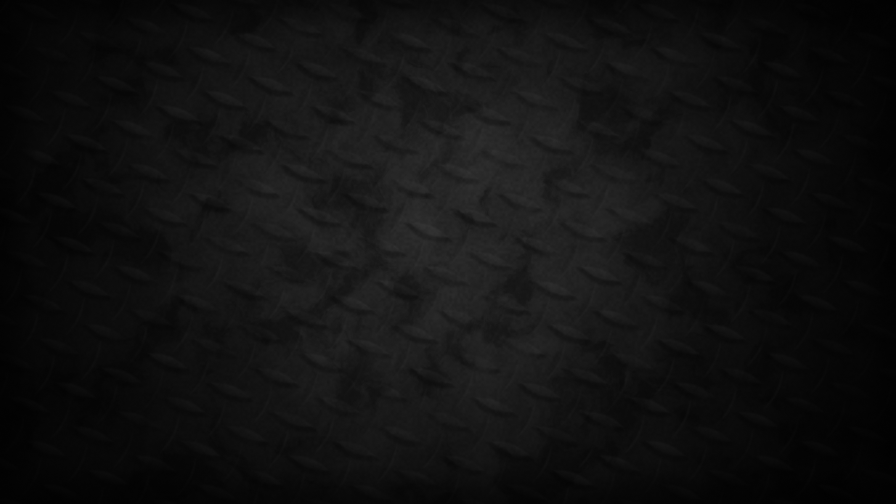
Give the GLSL for this texture, as a Shadertoy shader.

```glsl
// Dark diamond-plate metal: two crossed families of raised lozenges repeat on
// a slanted lattice, over fractal-noise grime, lit by one soft central glow.
// Coordinates are in canvas heights, with the origin at the canvas centre.

float hash(vec2 p) {
    vec3 q = fract(vec3(p.xyx) * 0.1031);
    q += dot(q, q.yzx + 33.33);
    return fract((q.x + q.y) * q.z);
}

float noise(vec2 p) {
    vec2 i = floor(p), f = fract(p);
    f = f * f * (3.0 - 2.0 * f);
    return mix(mix(hash(i), hash(i + vec2(1, 0)), f.x),
               mix(hash(i + vec2(0, 1)), hash(i + vec2(1, 1)), f.x), f.y);
}

float fbm(vec2 p) {
    float sum = 0.0, amp = 0.5;
    for (int i = 0; i < 6; i++) {
        sum += amp * noise(p);
        p = mat2(1.6, 1.2, -1.2, 1.6) * p + 17.3;
        amp *= 0.55;
    }
    return sum / 1.08;
}

// Offset from the nearest lattice point
vec2 latticeOffset(vec2 p) {
    mat2 lattice = mat2(0.0324, -0.0868, 0.0917, 0.0289);
    return lattice * (fract(inverse(lattice) * p + 0.5) - 0.5);
}

// Coordinates along and across a bar tilted by the angle
vec2 barAxes(vec2 p, float angle) {
    vec2 dir = vec2(cos(angle), sin(angle));
    return vec2(dot(p, dir), dot(p, vec2(-dir.y, dir.x)));
}

// Signed distance to a pointed lens, approximate
float lens(vec2 p, vec2 halfSize) {
    float t = p.x / halfSize.x;
    return abs(p.y) - halfSize.y * (1.0 - t * t);
}

void mainImage(out vec4 fragColor, in vec2 fragCoord) {
    vec2 p = (fragCoord - 0.5 * iResolution.xy) / iResolution.y;
    float soft = 0.0015 + 1.0 / iResolution.y;

    // Central glow, falling off towards the borders
    vec2 g = (p - vec2(-0.025, 0.085)) / vec2(0.61, 0.56);
    float glow = exp(-dot(g, g));
    float light = 0.006 + 0.145 * glow;

    // Grime: broad clouds, ragged dark patches and fine grain
    vec2 warp = vec2(fbm(p * 7.0 + 3.1), fbm(p * 7.0 + 41.7)) - 0.5;
    float clouds = fbm(p * 5.0 + warp * 0.8 + 9.0);
    float patches = fbm(p * 13.0 + warp * 2.0 + 25.0);
    float grain = noise(p * 190.0) - 0.5;
    light *= 1.0 + 0.5 * (clouds - 0.5) + 0.16 * grain;
    light *= 1.0 - 0.32 * smoothstep(0.5, 0.72, patches);
    light *= 1.0 + 0.12 * smoothstep(0.5, 0.3, patches);

    // Shallow bars catch the light on their upper face
    vec2 q = p - vec2(-0.037, 0.044);
    vec2 flatBar = barAxes(latticeOffset(q), -0.36);
    float d = lens(flatBar, vec2(0.041, 0.0095));
    float face = smoothstep(soft, -soft, d);
    float sheen = smoothstep(-0.010, 0.008, flatBar.y);
    float shadow = smoothstep(0.010, 0.0, lens(flatBar + vec2(0.0, 0.006),
                                               vec2(0.041, 0.0095)));
    float relief = face * mix(0.004, 0.026, sheen) - 0.25 * light * shadow * (1.0 - face);

    // Steep bars are dark with one lit rim
    vec2 steepBar = barAxes(latticeOffset(q - vec2(0.062, -0.029)), 1.10);
    d = lens(steepBar, vec2(0.041, 0.0085));
    float body = smoothstep(soft, -soft, d);
    float rim = smoothstep(0.0015 + soft, 0.0, abs(d + 0.001));
    float side = smoothstep(0.004, -0.004, steepBar.y);
    relief += rim * mix(0.003, 0.018, side) - body * light * 0.10;

    // Wear makes the relief uneven, and it fades in the far corners
    float wear = smoothstep(0.25, 0.65, fbm(p * 19.0 + 70.0));
    light += relief * (0.45 + 0.6 * wear) * mix(0.5, 1.0, smoothstep(0.0, 0.35, glow));

    // Darken the outermost border, then dither against banding
    vec2 border = 0.5 * iResolution.xy / iResolution.y - abs(p);
    light *= mix(0.6, 1.0, smoothstep(0.0, 0.08, min(border.x, border.y)));
    light += (hash(fragCoord) - 0.5) / 255.0;

    fragColor = vec4(vec3(max(light, 0.0)), 1.0);
}
```
